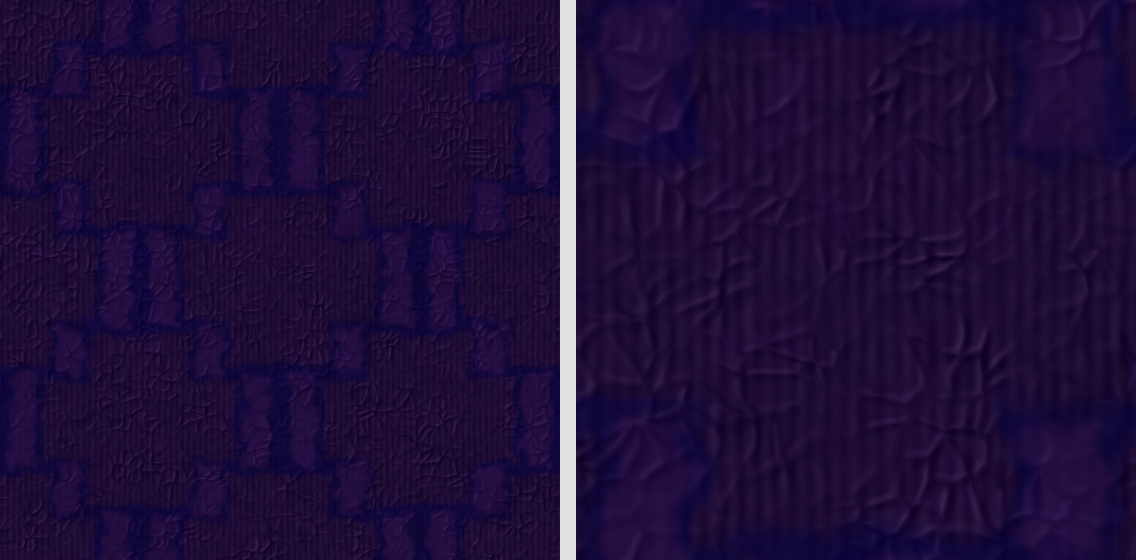
Left: the whole. Right: its middle third, enlarged.
Write a three.js fragment shader that draws this pattern.

```glsl
// Half-drop lattice of stepped crosses in ribbed dark violet, parted by blue seams
// holding purple bars. Box distances draw the shapes; a noise-warped Voronoi
// crackle, lit from the lower right, gives the worn and flaking surface.

#define REPEATS 2.0
#define RIBS 96.0
#define PLATES 46.0
#define EDGE_SOFT 0.016
#define EDGE_WEAR 0.05
#define RIB_DEPTH 0.015
#define CRACK_DEPTH 0.016
#define RELIEF 0.062
#define CROSS_COLOR vec3(0.119, 0.047, 0.204)
#define BAR_COLOR vec3(0.138, 0.054, 0.250)
#define SEAM_COLOR vec3(0.060, 0.024, 0.226)
#define LIGHT_DIR vec2(0.75, -0.66)

varying vec2 vUv;

float hash(vec2 p) {
  vec3 q = fract(p.xyx * 0.1031);
  q += dot(q, q.yzx + 33.33);
  return fract((q.x + q.y) * q.z);
}

vec2 hash2(vec2 p) {
  return vec2(hash(p), hash(p + vec2(71.7, 19.3)));
}

float noise(vec2 p) {
  vec2 i = floor(p), f = fract(p);
  f = f * f * (3.0 - 2.0 * f);
  vec2 e = vec2(0.0, 1.0);
  return mix(mix(hash(i), hash(i + e.yx), f.x),
             mix(hash(i + e), hash(i + e.yy), f.x), f.y);
}

float fbm(vec2 p) {
  return 0.55 * noise(p) + 0.3 * noise(p * 2.1 + 7.3) + 0.15 * noise(p * 4.3 + 3.1);
}

float box(vec2 p, vec2 halfSize) {
  vec2 d = abs(p) - halfSize;
  return length(max(d, 0.0)) + min(max(d.x, d.y), 0.0);
}

float cover(float d) {
  return 1.0 - smoothstep(-EDGE_SOFT, EDGE_SOFT, d);
}

// x: distance to the cross, y: distance to the bars; p is folded about a cross centre
vec2 motif(vec2 p) {
  float cross = min(box(p, vec2(0.342, 0.145)), box(p, vec2(0.182, 0.303)));
  float bars = min(box(p - vec2(0.417, 0.0), vec2(0.047, 0.168)),
                   box(p - vec2(0.25), vec2(0.046, 0.085)));
  return vec2(cross, bars);
}

// x: distance to the nearest crack, y: plate height with tilt, z: plate random value
vec3 plates(vec2 uv) {
  vec2 p = uv * PLATES;
  p += 1.1 * (vec2(noise(p * 0.7), noise(p * 0.7 + 41.0)) - 0.5);
  vec2 cell = floor(p), f = fract(p), nearCell = vec2(0.0), nearest = vec2(0.0);
  float best = 9.0, crack = 9.0;
  for (int y = -1; y <= 1; y++)
  for (int x = -1; x <= 1; x++) {
    vec2 g = vec2(float(x), float(y));
    vec2 r = g + hash2(cell + g) - f;
    if (dot(r, r) < best) { best = dot(r, r); nearest = r; nearCell = g; }
  }
  for (int y = -2; y <= 2; y++)
  for (int x = -2; x <= 2; x++) {
    vec2 g = nearCell + vec2(float(x), float(y));
    vec2 r = g + hash2(cell + g) - f;
    vec2 d = r - nearest;
    if (dot(d, d) > 0.0001) crack = min(crack, dot(0.5 * (r + nearest), normalize(d)));
  }
  vec2 id = cell + nearCell;
  float tilt = dot(hash2(id + 5.7) - 0.5, nearest);
  return vec3(crack, smoothstep(0.0, 0.28, crack) + 0.9 * tilt, hash(id + 13.1));
}

void main() {
  // Frayed half-drop lattice
  vec2 p = vUv * REPEATS;
  p += EDGE_WEAR * (vec2(fbm(vUv * 34.0), fbm(vUv * 34.0 + 91.0)) - 0.5);
  vec2 shape = min(motif(abs(fract(p + 0.5) - 0.5)), motif(abs(fract(p) - 0.5)));
  float cross = cover(shape.x);
  float bars = cover(shape.y + 0.5 * EDGE_WEAR * (noise(vUv * 60.0) - 0.5));

  // Dyed ground with faint clouding
  vec3 color = mix(mix(SEAM_COLOR, BAR_COLOR, bars), CROSS_COLOR, cross);
  color *= 0.9 + 0.2 * fbm(vUv * 24.0 + 23.0);

  // Vertical ribs, broken by fine grain
  float rib = cos(6.28318 * (vUv.x * RIBS + 0.25 * noise(vUv * 30.0)));
  float tone = RIB_DEPTH * mix(0.25, 1.0, cross) * rib * (0.5 + noise(vUv * 60.0 + 9.0));
  tone += 0.018 * (noise(vUv * vec2(120.0, 95.0)) - 0.5);

  // Crackled plates: dark cracks and edges raised to the light, uneven from flake to flake
  vec2 stepUv = normalize(LIGHT_DIR) * 0.002;
  vec3 plate = plates(vUv);
  float slope = plates(vUv - stepUv).y - plates(vUv + stepUv).y;
  float wear = 0.3 + 0.9 * smoothstep(0.25, 0.8, noise(vUv * 33.0 + 57.0));
  wear *= mix(0.5, 1.0, max(cross, 0.75 * bars));
  float flake = 0.012 * (plate.z - 0.5);
  float groove = CRACK_DEPTH * (1.0 - smoothstep(0.0, 0.2, plate.x));
  float lit = RELIEF * (max(slope, 0.0) + 0.45 * min(slope, 0.0));
  tone += wear * (flake - groove + lit);
  color += tone * vec3(1.0, 0.85, 1.0);

  gl_FragColor = vec4(clamp(color, 0.0, 1.0), 1.0);
}
```
